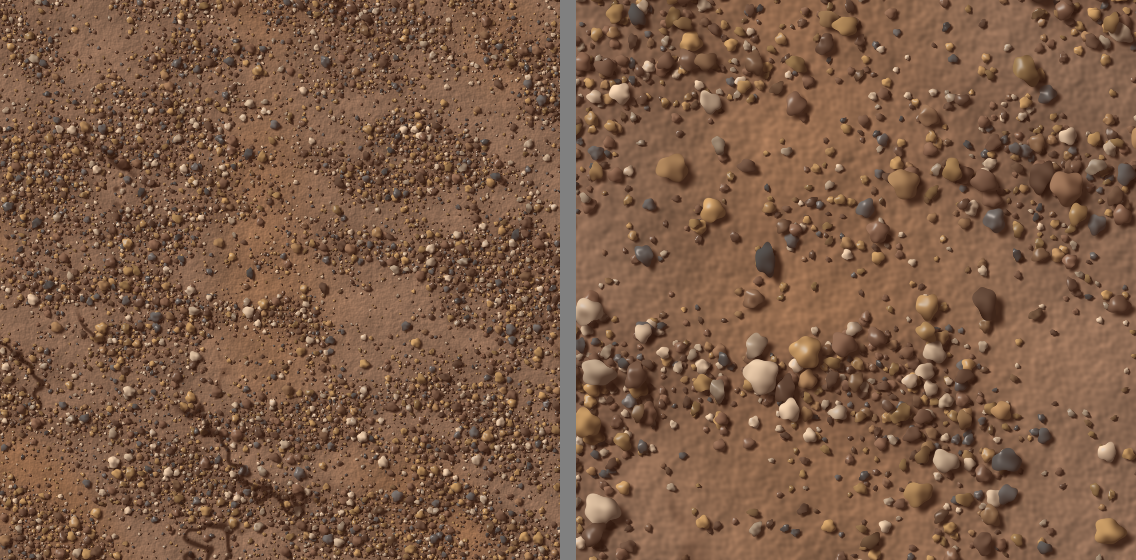
Left: the whole. Right: its middle third, enlarged.
This texture is drawn by a Shadertoy shader. Its source:

```glsl
// Wet brown soil strewn with clustered gravel under low light from the upper left.
// Four layers of jittered stones, fine to coarse, are laid over bumpy soil; each
// stone is a wobbly squashed dome with a thrown shadow, facets and a wet glint.

const vec3 SOIL = vec3(0.545, 0.412, 0.325);
const vec3 SOIL_ORANGE = vec3(0.575, 0.410, 0.290);
const vec3 SOIL_DARK = vec3(0.415, 0.295, 0.225);
const vec3 SHADOW = vec3(0.180, 0.090, 0.052);
const vec3 STONE_BROWN = vec3(0.500, 0.365, 0.285);
const vec3 STONE_OCHRE = vec3(0.690, 0.530, 0.345);
const vec3 STONE_PALE = vec3(0.780, 0.670, 0.560);
const vec3 STONE_GREY = vec3(0.400, 0.365, 0.345);
const vec3 GLINT = vec3(0.860, 0.810, 0.770);
const vec3 LIGHT = vec3(-0.60, 0.48, 0.64);
const float COARSE_CELLS = 42.0;   // coarsest stone cells per canvas height
const float LAYER_RATIO = 1.5;     // cell count growth from layer to layer
const int LAYERS = 4;
const float SHADOW_LENGTH = 0.65;  // in stone radii
const float SHADOW_DEPTH = 0.80;
const float TAU = 6.2832;

vec4 hash4(vec2 p) {
    vec4 h = fract(p.xyxy * vec4(0.1031, 0.1030, 0.0973, 0.1099));
    h += dot(h, h.wzxy + 33.33);
    return fract((h.xxyz + h.yzzw) * h.zywx);
}

float cornerSlope(vec2 cell, vec2 offset) {
    return dot(hash4(cell).xy * 2.0 - 1.0, offset);
}

float gradientNoise(vec2 p) {
    vec2 i = floor(p), f = fract(p);
    vec2 s = f * f * f * (f * (f * 6.0 - 15.0) + 10.0);
    vec2 e = vec2(1.0, 0.0);
    float bottom = mix(cornerSlope(i, f), cornerSlope(i + e, f - e), s.x);
    float top = mix(cornerSlope(i + e.yx, f - e.yx), cornerSlope(i + 1.0, f - 1.0), s.x);
    return 1.5 * mix(bottom, top, s.y);
}

// Share of gravel: patches stretched along a gently falling diagonal
float gravelDensity(vec2 p) {
    vec2 q = vec2(p.x * 0.94 - p.y * 0.34, p.x * 0.34 + p.y * 0.94);
    q *= vec2(4.5, 8.0);
    float n = gradientNoise(q + 17.3) + 0.7 * gradientNoise(q * 2.3 + 41.7);
    return smoothstep(-0.50, 0.55, n);
}

float soilHeight(vec2 p) {
    return gradientNoise(p * 65.0) + 0.6 * gradientNoise(p * 150.0 + 9.0)
         + 0.4 * gradientNoise(p * 290.0 + 31.0);
}

vec3 soilColor(vec2 p, float density) {
    vec3 color = mix(SOIL, SOIL_ORANGE, smoothstep(0.0, 0.5, gradientNoise(p * 3.0 + 5.0)));
    color = mix(color, SOIL_DARK, 0.6 * density);
    float relief = soilHeight(p) - soilHeight(p + 0.0025 * normalize(LIGHT.xy));
    float mottle = gradientNoise(p * 14.0) + 0.5 * gradientNoise(p * 40.0);
    return color * (1.0 + 0.22 * relief + 0.10 * mottle);
}

// Broken dark gullies along noise zero lines
float gullyMask(vec2 p) {
    float line = abs(gradientNoise(p * 5.0 + 63.0) + 0.18 * gradientNoise(p * 32.0));
    float breaks = smoothstep(0.22, 0.42, gradientNoise(p * 4.0 + 28.0));
    return breaks * (1.0 - smoothstep(0.01, 0.06, line));
}

// Normalised radius: below 1 inside the stone
float stoneRadius(vec2 d, float size, vec4 seed) {
    float turn = TAU * seed.x;
    vec2 q = mat2(cos(turn), sin(turn), -sin(turn), cos(turn)) * d;
    q.y /= mix(0.60, 0.95, seed.y);
    float a = atan(q.y, q.x + 1e-5);
    float wobble = 1.0 + 0.11 * sin(3.0 * a + TAU * seed.z) + 0.07 * sin(5.0 * a + TAU * seed.w);
    return length(q) / (size * wobble);
}

vec3 stoneAlbedo(vec4 seed) {
    vec3 color = mix(STONE_BROWN, STONE_OCHRE, smoothstep(0.40, 0.75, seed.z));
    color = mix(color, STONE_PALE, step(0.83, seed.w));
    color = mix(color, STONE_GREY, step(seed.w, 0.13));
    return color * mix(0.78, 1.15, seed.y);
}

vec3 addStones(vec3 color, vec2 p, float cells, float layer) {
    vec2 g = p * cells + layer * 37.0;
    vec2 home = floor(g);
    vec3 toLight = normalize(LIGHT);
    vec3 halfway = normalize(toLight + vec3(0.0, 0.0, 1.0));
    vec2 shadowStep = normalize(LIGHT.xy) * SHADOW_LENGTH;
    vec2 facet = vec2(gradientNoise(g * 3.1), gradientNoise(g * 3.1 + 50.0));
    float pixel = cells / iResolution.y;
    for (int k = 0; k < 9; k++) {
        vec2 cell = home + vec2(float(k % 3 - 1), float(1 - k / 3));
        vec4 place = hash4(cell + 11.0);
        vec2 center = cell + 0.5 + 0.6 * (place.xy - 0.5);
        vec2 d = g - center;
        float size = mix(0.23, 0.46, place.w * place.w);
        if (place.z > 0.88 || length(d) > 2.2 * size) continue;

        // Coarse stones thin out towards the top
        vec2 ground = (center - layer * 37.0) / cells;
        float share = mix(0.10, 0.88, gravelDensity(ground));
        share *= mix(1.0, 0.55, step(layer, 0.5) * smoothstep(0.3, 1.0, ground.y));
        if (place.z > share) continue;

        vec4 seed = hash4(cell + 73.0);
        float shadowRadius = stoneRadius(d + shadowStep * size, size, seed);
        color = mix(color, SHADOW, SHADOW_DEPTH * (1.0 - smoothstep(0.60, 1.25, shadowRadius)));

        float r = stoneRadius(d, size, seed);
        float blur = 0.7 * pixel / size;
        float cover = 1.0 - smoothstep(1.0 - blur, 1.0 + blur, r);
        vec3 normal = normalize(vec3(d / size + 0.7 * facet, 0.35 + sqrt(max(0.0, 1.0 - r * r))));
        float diffuse = max(dot(normal, toLight), 0.0);
        vec3 lit = mix(SHADOW, stoneAlbedo(seed), 0.28 + 0.88 * diffuse);
        float shine = pow(max(dot(normal, halfway), 0.0), 45.0);
        lit = mix(lit, GLINT, 0.65 * shine * step(0.62, seed.x));
        color = mix(color, lit, cover);
    }
    return color;
}

void mainImage(out vec4 fragColor, in vec2 fragCoord) {
    vec2 p = fragCoord / iResolution.y;
    vec3 color = soilColor(p, gravelDensity(p));
    for (int i = LAYERS - 1; i >= 0; i--) {
        color = addStones(color, p, COARSE_CELLS * pow(LAYER_RATIO, float(i)), float(i));
    }
    color = mix(color, SHADOW, 0.75 * gullyMask(p));
    fragColor = vec4(clamp(color, 0.0, 1.0), 1.0);
}
```
